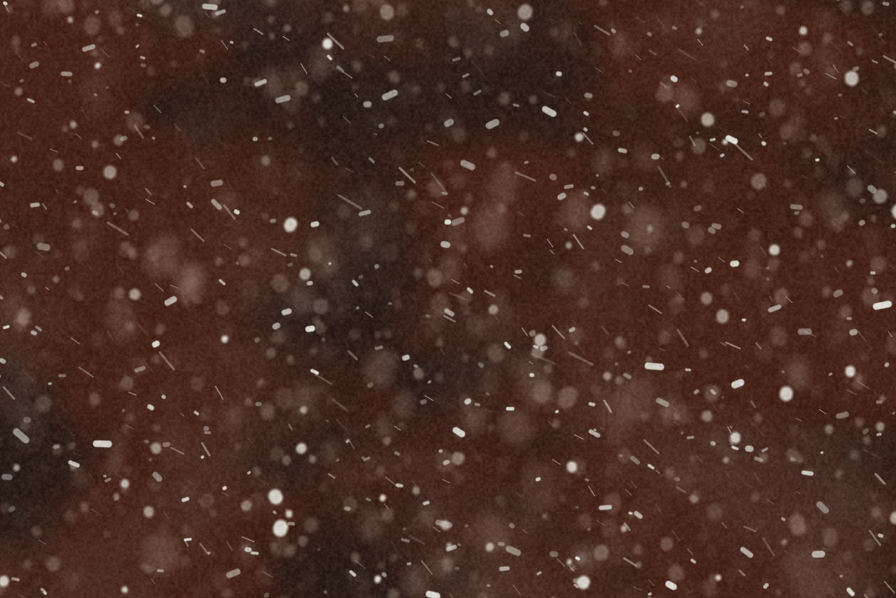
This texture is drawn by a WebGL 1 fragment shader. Its source:

```glsl
precision highp float;
// Snow flurry, out of focus and streaked by motion, before a dark rust-brown backdrop.
uniform vec2 u_resolution;

const vec3 SHADOW = vec3(0.168, 0.112, 0.094);
const vec3 RUST = vec3(0.282, 0.142, 0.100);
const vec3 MIST = vec3(0.345, 0.255, 0.220);
const vec3 WARM_SNOW = vec3(0.68, 0.59, 0.53);
const vec3 BRIGHT_SNOW = vec3(0.88, 0.88, 0.85);

float hash(vec2 p) {
  vec3 q = fract(vec3(p.xyx) * 0.1031);
  q += dot(q, q.yzx + 33.33);
  return fract((q.x + q.y) * q.z);
}

vec2 hash2(vec2 p) {
  return vec2(hash(p + 17.3), hash(p + 71.9));
}

float noise(vec2 p) {
  vec2 i = floor(p);
  vec2 f = fract(p);
  f = f * f * (3.0 - 2.0 * f);
  float low = mix(hash(i), hash(i + vec2(1.0, 0.0)), f.x);
  float high = mix(hash(i + vec2(0.0, 1.0)), hash(i + 1.0), f.x);
  return mix(low, high, f.y);
}

float fbm(vec2 p) {
  float sum = 0.0;
  float weight = 0.5;
  for (int i = 0; i < 4; i++) {
    sum += weight * noise(p);
    p = p * 2.03 + 19.7;
    weight *= 0.5;
  }
  return sum / 0.9375;
}

// Signed distance to a capsule lying along the given angle.
float capsule(vec2 p, float angle, float halfLength, float radius) {
  vec2 axis = vec2(cos(angle), sin(angle));
  float along = clamp(dot(p, axis), -halfLength, halfLength);
  return length(p - axis * along) - radius;
}

// Coverage of one scattered layer.
// size: half length, radius, edge softness; aim: angle, spread; opacity: least, most
float flakes(vec2 p, float cell, float density, vec3 size, vec2 aim, vec2 opacity, float seed) {
  float clear = 1.0;
  float soft = max(size.z, 0.6 / u_resolution.y);
  vec2 home = floor(p / cell);
  for (int y = -1; y <= 1; y++) {
    for (int x = -1; x <= 1; x++) {
      vec2 id = home + vec2(float(x), float(y));
      vec2 key = id + seed * 37.0 + 100.0;
      vec2 center = (id + hash2(key)) * cell;
      vec2 shape = hash2(key + 211.0);
      vec2 look = hash2(key + 433.0);
      float crowd = density * (0.2 + 1.6 * noise(center * 4.0 + seed));
      float shown = step(hash(key + 607.0), crowd);
      float angle = aim.x + aim.y * (shape.x * 2.0 - 1.0);
      float scale = mix(0.5, 1.4, shape.y * shape.y);
      float d = capsule(p - center, angle, size.x * scale * (0.4 + 1.2 * look.x), size.y * scale);
      float cover = 1.0 - smoothstep(-soft, soft, d);
      clear *= 1.0 - shown * cover * mix(opacity.x, opacity.y, look.y * look.y);
    }
  }
  return 1.0 - clear;
}

vec3 backdrop(vec2 p) {
  float glow = smoothstep(0.25, 0.68, fbm(p * vec2(3.4, 4.4) + 4.0));
  float haze = smoothstep(0.45, 0.85, fbm(p * 5.0 + 31.0));
  vec3 color = mix(SHADOW, RUST, glow);
  return mix(color, MIST, 0.45 * haze);
}

void main() {
  vec2 p = gl_FragCoord.xy / u_resolution.y;
  vec3 color = backdrop(p);

  // Far blurred flakes
  float veil = flakes(p, 0.080, 0.55, vec3(0.010, 0.021, 0.016), vec2(1.6, 0.5), vec2(0.03, 0.30), 1.0);
  float bokeh = flakes(p, 0.042, 0.50, vec3(0.002, 0.0105, 0.0055), vec2(1.6, 0.5), vec2(0.04, 0.42), 2.0);
  color = mix(color, WARM_SNOW, veil);
  color = mix(color, WARM_SNOW, bokeh);

  // Rounder flakes near focus
  float discs = flakes(p, 0.060, 0.36, vec3(0.001, 0.0090, 0.0040), vec2(1.4, 0.6), vec2(0.15, 0.98), 3.0);
  color = mix(color, mix(WARM_SNOW, BRIGHT_SNOW, discs), discs);

  // Thin slanting streaks, then short sharp flakes and specks
  float streaks = flakes(p, 0.045, 0.38, vec3(0.010, 0.0015, 0.0014), vec2(-0.72, 0.35), vec2(0.08, 0.65), 4.0);
  float sharp = flakes(p, 0.060, 0.34, vec3(0.0055, 0.0042, 0.0018), vec2(-0.15, 0.7), vec2(0.40, 1.0), 5.0);
  float specks = flakes(p, 0.050, 0.24, vec3(0.0015, 0.0038, 0.0018), vec2(0.0, 0.8), vec2(0.25, 1.0), 6.0);
  color = mix(color, mix(WARM_SNOW, BRIGHT_SNOW, 0.5), streaks);
  color = mix(color, BRIGHT_SNOW, max(sharp, specks));

  // Film grain
  float grain = noise(p * 330.0) + noise(p * 210.0 + 53.0) - 1.0;
  gl_FragColor = vec4(color + 0.050 * grain, 1.0);
}
```
